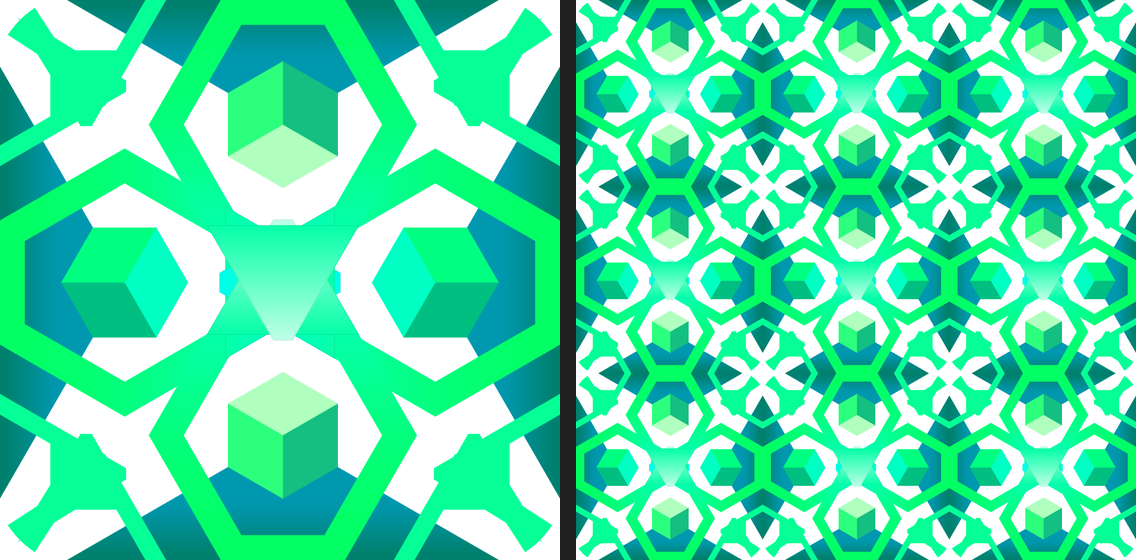
Left, the tile; right, the same tile 3 across and 3 down.
Give the GLSL for this pattern, as a three.js fragment shader.

```glsl
// Four hexagonal rings holding shaded cubes around a star of truncated triangles,
// with dark wedges at the tile edges and forked brackets in the corners.
// Built from half-plane distances on mirrored axes, so opposite edges continue each other.

#define REPEATS 1.0                    // tiles across and up
#define GRID 768.0                     // design units per tile
#define ARM 213.0                      // tile centre to cube centre
#define AXIS vec2(4.0, -3.5)           // small sideways shift of the arms
#define RING_OUT 159.3
#define RING_IN 117.8
#define CUBE 75.4                      // cube apothem
#define EDGE_GREEN vec3(0.01, 1.0, 0.39)
#define MID_GREEN vec3(0.02, 1.0, 0.66)
#define BRACKET_GREEN vec3(0.02, 1.0, 0.59)
#define WEDGE_EDGE vec3(0.0, 0.50, 0.42)
#define WEDGE_INNER vec3(0.0, 0.595, 0.685)

varying vec2 vUv;

const vec2 STEEP = vec2(0.866, 0.5);   // normal of a 60 degree edge
const vec2 FLAT = vec2(0.5, 0.866);    // normal of a 30 degree edge

float cover(float d, float aa) {
  return clamp(0.5 - d / aa, 0.0, 1.0);
}

// q.x runs outward from the cube centre, q.y sideways
float wedge(vec2 q) {
  return dot(vec2(-q.x, abs(q.y)), STEEP);
}

float ring(vec2 q) {
  float d = dot(abs(q), FLAT);
  return max(d - RING_OUT, -max(d - RING_IN, q.x - 137.0));
}

// q.x runs from the tile centre to the blunt tip
float bluntTriangle(vec2 q) {
  float ends = max(-75.0 - q.x, q.x - 83.0);
  return max(ends, dot(vec2(q.x, abs(q.y)), FLAT) - 52.9);
}

float hexagon(vec2 q) {
  q = abs(q);
  return max(q.y, dot(q, STEEP)) - CUBE;
}

// c is the distance to the two nearest tile edges, folded on the diagonal
float bracket(vec2 c) {
  c = vec2(max(c.x, c.y), min(c.x, c.y));
  float slant = dot(c, STEEP);
  float shoulder = dot(c, vec2(0.527, -0.85)) + 4.35;
  float body = max(slant - 197.3, min(69.0 - c.y, shoulder));
  float head = dot(c, vec2(0.838, -0.545)) - 34.2;
  float plate = max(length(c - 120.0) - 131.0, min(body, head));
  float strut = max(abs(slant - 185.0) - 12.3, c.y - 107.0);
  float nub = max(max(c.x - 173.0, dot(c, FLAT) - 195.5),
                  9.2 - dot(c, vec2(-0.5, 0.866)));
  return min(plate, min(strut, nub));
}

vec3 paintArm(vec3 col, vec2 q, float aa) {
  float outward = q.x + ARM;
  vec3 dark = mix(WEDGE_INNER, WEDGE_EDGE, smoothstep(295.0, 390.0, outward));
  col = mix(col, dark, cover(wedge(q), aa));
  float inward = clamp((384.0 - outward) / 304.0, 0.0, 1.0);
  vec3 green = mix(EDGE_GREEN, MID_GREEN, pow(inward, 1.7));
  return mix(col, green, cover(ring(q), aa));
}

vec3 paintTriangle(vec3 col, vec2 q, vec3 tip, float aa) {
  float d = bluntTriangle(q);
  vec3 fill = mix(MID_GREEN, tip, clamp((q.x + 75.0) / 158.0, 0.0, 1.0));
  fill *= 1.0 - 0.08 * cover(-d - 1.0, aa);
  return mix(col, fill, cover(d, aa));
}

vec3 paintCube(vec3 col, vec2 q, vec3 lit, vec3 shade, vec3 inner, float aa) {
  vec3 face = mix(lit, shade, cover(q.y, aa));
  face = mix(face, inner, cover(dot(vec2(q.x, abs(q.y)), STEEP), aa));
  return mix(col, face, cover(hexagon(q), aa));
}

void main() {
  float aa = fwidth(vUv.y) * REPEATS * GRID;
  vec2 p = (fract(vUv * REPEATS) - 0.5) * GRID;
  vec2 side = p - AXIS;
  vec2 across = vec2(abs(p.x) - ARM, side.y);
  vec2 upright = vec2(abs(p.y) - ARM, -side.x);

  // Wedges and rings
  vec3 col = vec3(1.0);
  col = paintArm(col, across, aa);
  col = paintArm(col, upright, aa);

  // Central star, from back to front
  vec3 cyan = vec3(0.0, 1.0, 0.92);
  vec3 pale = vec3(0.75, 1.0, 0.91);
  col = paintTriangle(col, vec2(p.x, side.y), cyan, aa);
  col = paintTriangle(col, vec2(-p.x, side.y), cyan, aa);
  col = paintTriangle(col, vec2(p.y, side.x), pale, aa);
  col = paintTriangle(col, vec2(-p.y, side.x), pale, aa);

  // Cubes: lit side, shaded side, face toward the tile centre
  col = paintCube(col, across, vec3(0.0, 1.0, 0.50), vec3(0.0, 0.75, 0.50),
                  vec3(0.0, 1.0, 0.76), aa);
  col = paintCube(col, upright, vec3(0.17, 1.0, 0.49), vec3(0.08, 0.75, 0.51),
                  vec3(0.69, 1.0, 0.75), aa);

  // Corner brackets
  col = mix(col, BRACKET_GREEN, cover(bracket(0.5 * GRID - abs(p)), aa));
  gl_FragColor = vec4(col, 1.0);
}
```
